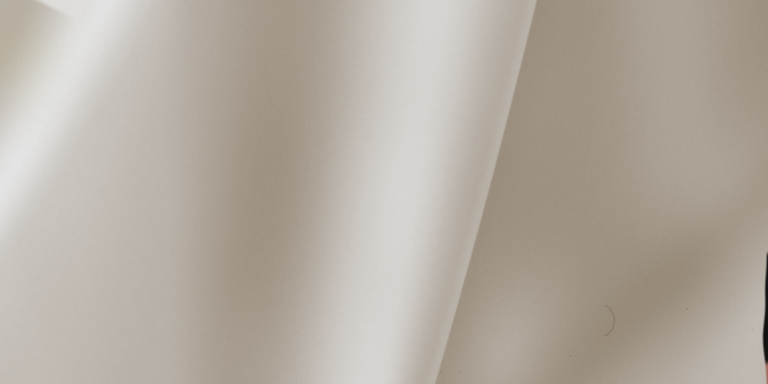
Write a Shadertoy shader that draws this texture.

```glsl
#define HIGHLIGHT 0.885
#define TROUGH 0.622
#define RIDGE 0.835
#define HEM_SHADE 0.695
#define BACK_TONE 0.617
#define WEAVE_SCALE 95.0
#define WEAVE_DEPTH 0.006
#define GRAIN_DEPTH 0.010
#define MOTTLE_DEPTH 0.012

float hash(vec2 p) {
    vec3 q = fract(vec3(p.xyx) * 0.1031);
    q += dot(q, q.yzx + 33.33);
    return fract((q.x + q.y) * q.z);
}

float noise(vec2 p) {
    vec2 i = floor(p), f = fract(p);
    f = f * f * (3.0 - 2.0 * f);
    return mix(mix(hash(i), hash(i + vec2(1, 0)), f.x),
               mix(hash(i + vec2(0, 1)), hash(i + vec2(1, 1)), f.x), f.y);
}

float bump(float d, float width) {
    return exp(-d * d / (width * width));
}

// Soft elliptical patch, tilted by an angle
float patchGlow(vec2 p, vec2 radius, float angle) {
    float c = cos(angle), s = sin(angle);
    vec2 q = vec2(c * p.x + s * p.y, c * p.y - s * p.x) / radius;
    return exp(-dot(q, q));
}

float hemLine(float y) {
    return 1.133 + 0.290 * y - 0.025 * y * y;
}

// Tone of the front drape: stations across the folds, blended in order
float frontTone(vec2 p, float hem) {
    float crest = -0.38 + 0.85 * p.y - 0.20 * p.y * p.y;
    float trough = 0.615 + 0.135 * p.y;
    float ridge = 0.965 + 0.165 * p.y;
    float tone = mix(0.715, HIGHLIGHT, smoothstep(crest - 0.22, crest, p.x));
    tone = mix(tone, 0.785, smoothstep(crest, crest + 0.15, p.x));
    tone = mix(tone, 0.715, smoothstep(crest + 0.10, 0.52, p.x));
    float troughTone = TROUGH + 0.035 * smoothstep(0.35, 0.0, p.y)
                     + 0.02 * smoothstep(0.6, 1.0, p.y);
    tone = mix(tone, troughTone, smoothstep(0.42, trough, p.x));
    tone = mix(tone, RIDGE, smoothstep(trough + 0.02, ridge, p.x));
    tone = mix(tone, HEM_SHADE, smoothstep(ridge + 0.02, hem - 0.025, p.x));
    tone += 0.025 * smoothstep(hem - 0.035, hem - 0.005, p.x);

    // Lit flap tucked behind the left crest
    float flap = p.y - (1.0 - 0.5 * (p.x - 0.09));
    float flapMask = smoothstep(-0.006, 0.012, flap) * smoothstep(crest, crest - 0.05, p.x);
    return mix(tone, 0.87, flapMask);
}

// Tone of the cloth lying behind the hem
float backTone(vec2 p, float hem) {
    float tone = BACK_TONE;
    tone += 0.055 * bump(p.x - 1.78 - 0.10 * (0.6 - p.y), 0.16) * smoothstep(0.25, 0.6, p.y);
    tone += 0.030 * smoothstep(1.75, 2.0, p.x) * smoothstep(0.9, 0.5, p.y);
    tone += 0.075 * patchGlow(p - vec2(1.31, 0.08), vec2(0.11, 0.20), -0.5);
    // Broad light sweep over the lower right
    float sweep = p.x * 0.67 - p.y * 0.74 - 1.045;
    tone += 0.105 * smoothstep(-0.07, 0.19, sweep);
    tone -= 0.020 * bump(sweep + 0.09, 0.07) * smoothstep(1.4, 1.6, p.x);
    // Contact shadow beside the hem
    return tone - 0.012 * bump(p.x - hem, 0.05);
}

// Warm in shade, nearly neutral in light
vec3 clothColor(float tone) {
    float warmth = clamp((0.89 - tone) / 0.27, 0.0, 1.1);
    return tone - vec3(0.0, 0.046, 0.106) * warmth;
}

void mainImage(out vec4 fragColor, in vec2 fragCoord) {
    vec2 p = fragCoord / iResolution.y;
    p.x *= 2.0 * iResolution.y / iResolution.x;
    float aa = 1.5 / iResolution.y;
    float hem = hemLine(p.y);

    float behind = smoothstep(-aa, aa, p.x - hem);
    float tone = mix(frontTone(p, hem), backTone(p, hem), behind);

    // Fine twill, soft mottling and grain
    float twillArea = max(bump(p.x - 0.80 - 0.12 * p.y, 0.16),
                          smoothstep(1.6, 1.9, p.x) * smoothstep(0.5, 0.1, p.y));
    float twill = abs(fract((p.x * 0.6 + p.y) * WEAVE_SCALE) - 0.5) * 2.0 - 0.5;
    tone += WEAVE_DEPTH * twill * twillArea;
    tone += MOTTLE_DEPTH * (noise(p * vec2(9.0, 4.0)) - 0.5);
    tone += GRAIN_DEPTH * (noise(p * 190.0) - 0.5);

    // Stray fibre and sparse lint
    vec2 fibre = p - vec2(1.555, 0.165);
    float arc = smoothstep(aa, 0.0, abs(length(fibre) - 0.045));
    tone -= 0.06 * arc * step(0.0, fibre.x) * step(abs(fibre.y), 0.04);
    vec2 cell = floor(p * 18.0);
    vec2 lintPos = 0.2 + 0.6 * vec2(hash(cell + 7.0), hash(cell + 31.0));
    float lint = smoothstep(0.06, 0.02, length(fract(p * 18.0) - lintPos));
    tone -= 0.06 * lint * step(0.93, hash(cell)) * behind * step(p.y, 0.35);

    vec3 color = clothColor(tone);
    color.b -= 0.025 * patchGlow(p - vec2(0.04, 0.86), vec2(0.13, 0.14), 0.0);

    // Dark sliver at the right border with a warm tip below
    float side = 1.997 - 0.010 * bump(p.y - 0.12, 0.07) - 0.004 * bump(p.y - 0.25, 0.05);
    float sliver = smoothstep(-aa, aa, p.x - side) * smoothstep(0.35, 0.33, p.y);
    vec3 sliverColor = mix(vec3(0.62, 0.42, 0.36), vec3(0.07, 0.065, 0.07),
                           smoothstep(0.045, 0.065, p.y));
    fragColor = vec4(mix(color, sliverColor, sliver), 1.0);
}
```
